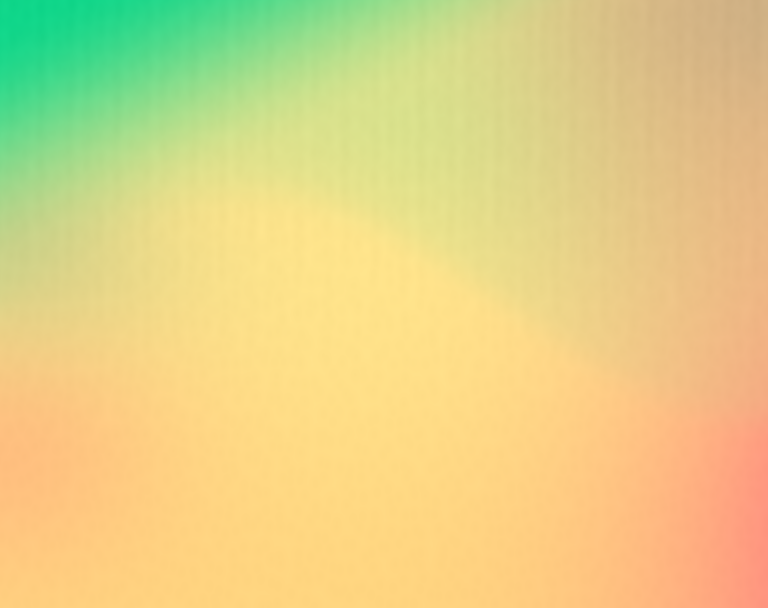
Reproduce this background procedurally as a WebGL 2 fragment shader.

```glsl
#version 300 es
precision highp float;

uniform vec2 u_resolution;
out vec4 fragColor;

// Palette
const vec3 LEMON = vec3(1.00, 0.895, 0.545);
const vec3 AMBER = vec3(1.00, 0.835, 0.50);
const vec3 PEACH = vec3(1.00, 0.71, 0.49);
const vec3 CORAL = vec3(1.00, 0.58, 0.50);
const vec3 OLIVE = vec3(0.85, 0.885, 0.55);
const vec3 SAND  = vec3(0.91, 0.72, 0.52);
const vec3 TAN   = vec3(0.80, 0.69, 0.52);
const vec3 HAZE  = vec3(0.78, 0.80, 0.53);
const vec3 GREEN = vec3(0.06, 0.84, 0.54);

// Layout, with x to the right and depth measured down from the top
const vec2 PEACH_CENTER = vec2(0.0, 0.74);
const vec2 PEACH_RADIUS = vec2(0.22, 0.22);
const vec2 HAZE_CENTER  = vec2(0.0, 0.41);
const vec2 HAZE_RADIUS  = vec2(0.22, 0.16);
const vec2 TAN_CENTER   = vec2(1.03, 0.0);
const vec2 TAN_RADIUS   = vec2(0.26, 0.20);
const float CORAL_START = 0.40;
const float CORAL_POWER = 2.7;
const float VEIL_MIDDLE = 0.50;
const float VEIL_SWING  = 0.19;
const float VEIL_CREST  = 0.32;
const float VEIL_FEATHER = 0.08;
const float VEIL_RIM    = 0.045;
const float RIM_SHARE   = 0.38;
const vec2 VEIL_WIDTH   = vec2(0.13, 0.48);
const vec2 GREEN_RANGE  = vec2(0.06, 0.79);
const float GREEN_SLOPE = 1.75;
const vec2 MOTTLE_CELLS = vec2(64.0, 36.0);
const float MOTTLE_GAIN = 0.012;
const float STREAK_GAIN = 0.003;
const float PI = 3.14159;

float glow(vec2 p, vec2 center, vec2 radius) {
    vec2 d = (p - center) / radius;
    return exp(-dot(d, d));
}

vec2 hash(vec2 c) {
    vec2 h = vec2(dot(c, vec2(127.1, 311.7)), dot(c, vec2(269.5, 183.3)));
    return fract(sin(h) * 43758.5);
}

// Distance to the nearest scattered point
float cellular(vec2 p) {
    vec2 cell = floor(p);
    float nearest = 2.0;
    for (int y = -1; y <= 1; y++)
        for (int x = -1; x <= 1; x++) {
            vec2 c = cell + vec2(x, y);
            nearest = min(nearest, length(c + hash(c) - p));
        }
    return nearest;
}

// Coverage of the curtain: a faint rim and a slow fade above it
float veil(vec2 p) {
    float phase = PI * (p.x - VEIL_CREST) / (1.0 - VEIL_CREST);
    float above = VEIL_MIDDLE - VEIL_SWING * cos(phase) - p.y;
    float width = mix(VEIL_WIDTH.x, VEIL_WIDTH.y, smoothstep(0.3, 1.0, p.x));
    float rim = smoothstep(-VEIL_RIM, VEIL_RIM, above);
    return mix(smoothstep(-VEIL_FEATHER, width, above), rim, RIM_SHARE);
}

void main() {
    vec2 uv = gl_FragCoord.xy / u_resolution;
    vec2 p = vec2(uv.x, 1.0 - uv.y);

    // Warm ground with a peach left side and a coral right side
    vec3 color = mix(LEMON, AMBER, smoothstep(0.4, 1.05, p.y));
    color = mix(color, PEACH, 0.75 * glow(p, PEACH_CENTER, PEACH_RADIUS));
    float side = max(p.x - CORAL_START, 0.0) / (1.0 - CORAL_START);
    float low = mix(0.55, 1.0, smoothstep(0.3, 0.9, p.y));
    color = mix(color, CORAL, pow(side, CORAL_POWER) * low);

    // Curved veil, its dim corner and the dull haze on the left
    vec3 veilColor = mix(OLIVE, SAND, smoothstep(0.5, 1.05, p.x));
    color = mix(color, veilColor, veil(p));
    color = mix(color, TAN, 0.9 * glow(p, TAN_CENTER, TAN_RADIUS));
    color = mix(color, HAZE, 0.75 * glow(p, HAZE_CENTER, HAZE_RADIUS));

    // Diagonal green corner
    float diagonal = p.x + GREEN_SLOPE * p.y;
    color = mix(GREEN, color, smoothstep(GREEN_RANGE.x, GREEN_RANGE.y, diagonal));

    // Faint mottling and upright streaks
    float streak = sin(p.x * 190.0 + sin(p.y * 9.0)) + sin(p.x * 317.0 + 2.0 * p.y);
    color += MOTTLE_GAIN * (cellular(p * MOTTLE_CELLS) - 0.5);
    color += STREAK_GAIN * streak * smoothstep(0.8, 0.2, p.y);

    fragColor = vec4(color, 1.0);
}
```
